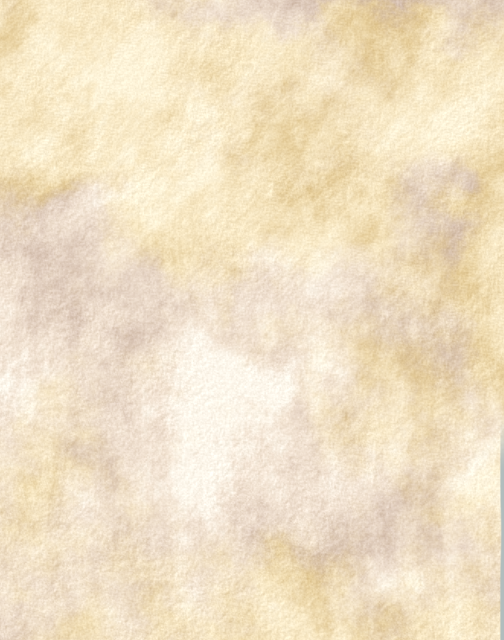
Reproduce this texture procedurally as a Shadertoy shader.

```glsl
// Weathered plaster wash: cream and ochre clouds over pale mauve, with dry brush strokes and fine grain.

const vec3 CREAM = vec3(0.972, 0.910, 0.770);
const vec3 OCHRE = vec3(0.880, 0.775, 0.560);
const vec3 BLUSH = vec3(0.950, 0.890, 0.825);
const vec3 MAUVE = vec3(0.835, 0.750, 0.690);
const vec3 CHALK = vec3(0.995, 0.970, 0.925);
const vec3 BUTTER = vec3(0.995, 0.955, 0.850);
const vec3 SLATE = vec3(0.690, 0.740, 0.740);

float hash(vec2 p) {
    return fract(sin(dot(p, vec2(127.1, 311.7))) * 43758.5);
}

float noise(vec2 p) {
    vec2 cell = floor(p), f = fract(p);
    f = f * f * (3.0 - 2.0 * f);
    float low = mix(hash(cell), hash(cell + vec2(1.0, 0.0)), f.x);
    float high = mix(hash(cell + vec2(0.0, 1.0)), hash(cell + vec2(1.0)), f.x);
    return mix(low, high, f.y);
}

mat2 rotation(float angle) {
    float c = cos(angle), s = sin(angle);
    return mat2(c, -s, s, c);
}

// Layered noise, centred on zero
float fbm(vec2 p, int octaves, float gain) {
    float sum = 0.0, weight = 0.5;
    for (int i = 0; i < octaves; i++) {
        sum += weight * (noise(p) - 0.5);
        p = rotation(0.6) * p * 2.03 + 17.3;
        weight *= gain;
    }
    return sum;
}

// Noise drawn out along a direction
float strokes(vec2 p, float angle, vec2 frequency) {
    return fbm(rotation(angle) * p * frequency, 4, 0.65);
}

// Soft elliptical patch
float patchAt(vec2 p, vec2 center, vec2 radius) {
    vec2 d = (p - center) / radius;
    return exp(-dot(d, d));
}

void mainImage(out vec4 fragColor, in vec2 fragCoord) {
    vec2 uv = fragCoord / iResolution.xy;
    vec2 p = fragCoord / iResolution.y;

    // Ragged, wandering coordinates for the large patches
    vec2 wander = vec2(fbm(p * 7.0, 6, 0.65), fbm(p * 7.0 + 41.0, 6, 0.65));
    vec2 q = uv + 0.15 * wander;

    // Yellow above, blush below
    float warmth = mix(0.10, 0.80, smoothstep(0.44, 0.64, q.y));
    warmth += 0.50 * patchAt(q, vec2(0.78, 0.38), vec2(0.16, 0.12));
    warmth += 0.55 * patchAt(q, vec2(0.10, 0.22), vec2(0.12, 0.16));
    warmth += 0.65 * patchAt(q, vec2(0.65, 0.00), vec2(0.50, 0.12));
    warmth += 0.60 * patchAt(q, vec2(1.00, 0.48), vec2(0.07, 0.40));
    warmth -= 0.90 * patchAt(q, vec2(0.13, 0.59), vec2(0.16, 0.09));
    warmth -= 0.75 * patchAt(q, vec2(0.87, 0.67), vec2(0.11, 0.10));
    warmth -= 0.90 * patchAt(q, vec2(0.66, 1.02), vec2(0.40, 0.05));
    warmth += 0.9 * fbm(p * 9.0 + 9.0, 6, 0.65);

    // Light and dark washes
    float tone = -0.02;
    tone += 0.55 * patchAt(q, vec2(0.46, 0.43), vec2(0.15, 0.06));
    tone += 0.28 * patchAt(q, vec2(0.42, 0.30), vec2(0.22, 0.18));
    tone += 0.35 * patchAt(q, vec2(0.27, 0.78), vec2(0.16, 0.13));
    tone += 0.55 * patchAt(q, vec2(0.96, 0.25), vec2(0.05, 0.08));
    tone += 0.40 * patchAt(q, vec2(0.79, 0.10), vec2(0.09, 0.03));
    tone -= 0.45 * patchAt(q, vec2(0.74, 0.91), vec2(0.18, 0.07));
    tone -= 0.40 * patchAt(q, vec2(0.08, 0.69), vec2(0.14, 0.04));
    tone -= 0.25 * patchAt(q, vec2(0.12, 0.58), vec2(0.20, 0.12));
    tone -= 0.45 * patchAt(q, vec2(0.86, 0.66), vec2(0.10, 0.09));
    tone -= 0.35 * patchAt(q, vec2(0.76, 0.40), vec2(0.15, 0.11));
    tone -= 0.25 * patchAt(q, vec2(0.28, 0.42), vec2(0.07, 0.10));
    tone -= 0.75 * patchAt(q, vec2(0.72, 1.02), vec2(0.38, 0.05));
    tone -= 0.28 * patchAt(q, vec2(0.50, 0.08), vec2(0.50, 0.10));
    tone += 1.1 * fbm(p * 10.0 + 23.0, 6, 0.72);

    // Slanted brush strokes above, upright ones below
    vec2 bent = p + 0.03 * wander;
    float slanted = strokes(bent, 0.95, vec2(10.0, 30.0));
    float upright = strokes(bent + 3.0, 0.0, vec2(34.0, 8.0));
    tone += 0.65 * mix(upright, slanted, smoothstep(0.50, 0.68, uv.y));

    // Pigment
    float warm = smoothstep(0.05, 0.80, warmth);
    vec3 color = mix(BLUSH, CREAM, warm);
    vec3 shade = mix(MAUVE, OCHRE, warm);
    vec3 glow = mix(CHALK, BUTTER, warm);
    color = mix(color, shade, smoothstep(-0.10, 0.85, -tone));
    color = mix(color, glow, smoothstep(-0.05, 0.50, tone));

    // Raised plaster crumbs lit from the upper left, then fine grain
    vec2 light = vec2(-0.0025, 0.0025);
    float relief = fbm(p * 120.0, 3, 0.75) - fbm((p + light) * 120.0, 3, 0.75);
    float roughness = 0.7 + 0.9 * noise(p * 14.0 + 5.0);
    float grain = noise(p * 420.0) - 0.5;
    color += (0.075 * relief * roughness + 0.055 * grain) * vec3(0.85, 1.0, 1.2);

    // Thin slate strip beside the lower right edge
    float edge = 0.992 + 0.004 * noise(vec2(3.0, p.y * 12.0));
    float strip = smoothstep(edge - 0.002, edge + 0.002, uv.x) * smoothstep(0.36, 0.26, uv.y);
    color = mix(color, SLATE, strip);

    fragColor = vec4(clamp(color, 0.0, 1.0), 1.0);
}
```
